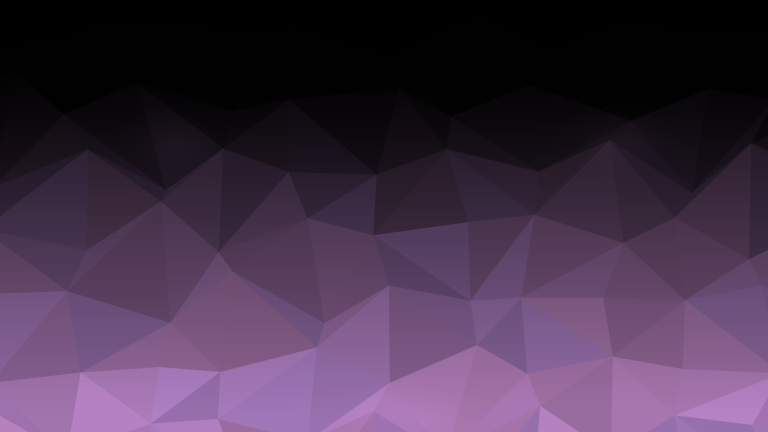
This background is drawn by a WebGL 1 fragment shader. Its source:

```glsl
precision highp float;

uniform vec2 u_resolution;

const vec2 GRID = vec2(10.0, 6.45);

float hash(vec2 p) {
  return fract(sin(dot(p, vec2(127.1, 311.7))) * 43758.5453);
}

// Mesh vertex: rows undulate into peaks, then get a random nudge
vec2 vertex(vec2 id) {
  float wave = cos(27.3 * (id.x / GRID.x - 0.25 + 0.095 * id.y));
  vec2 nudge = vec2(hash(id), hash(id + 37.0)) - 0.5;
  return id + vec2(0.5, 0.3) * nudge + vec2(0.0, 0.3 * wave);
}

float cross2(vec2 a, vec2 b) {
  return a.x * b.y - a.y * b.x;
}

// Signed distance to the line a-b, positive on its left
float edge(vec2 p, vec2 a, vec2 b) {
  return cross2(normalize(b - a), p - a);
}

float triangle(vec2 p, vec2 a, vec2 b, vec2 c, float blur) {
  float side = sign(cross2(b - a, c - a));
  float inside = min(side * edge(p, a, b), min(side * edge(p, b, c), side * edge(p, c, a)));
  return smoothstep(-blur, blur, inside);
}

// Violet below, fading softly to black above
vec3 duskColor(float height) {
  float fall = 0.765 - 1.02 * height;
  float light = min(0.5 * (fall + sqrt(fall * fall + 0.002)), 0.71);
  return light * vec3(0.92, 0.66, 1.0);
}

// Facet colour in rgb, premultiplied by its coverage in a
vec4 facet(vec2 p, vec2 a, vec2 b, vec2 c, float seed, float blur) {
  float cover = triangle(p, a, b, c, blur);
  float center = (a.y + b.y + c.y) / 3.0;
  vec3 color = duskColor(mix(center, p.y, 0.45) / GRID.y);
  color *= 0.9 + 0.2 * seed;
  color *= mix(vec3(1.03, 1.0, 0.96), vec3(0.97, 1.0, 1.03), fract(seed * 7.0));
  return vec4(color, 1.0) * cover;
}

void main() {
  vec2 uv = gl_FragCoord.xy / u_resolution;
  vec2 p = uv * GRID;
  vec2 cell = floor(p);
  float blur = 0.7 * GRID.y / u_resolution.y;

  // Split each nearby cell into two facets along a random diagonal
  vec4 sum = vec4(0.0);
  for (int j = -1; j <= 1; j++) {
    for (int i = -1; i <= 1; i++) {
      vec2 id = cell + vec2(float(i), float(j));
      vec2 a = vertex(id);
      vec2 b = vertex(id + vec2(1.0, 0.0));
      vec2 c = vertex(id + vec2(1.0, 1.0));
      vec2 d = vertex(id + vec2(0.0, 1.0));
      float seed1 = hash(id + 11.3);
      float seed2 = hash(id + 71.9);
      if (hash(id + 5.7) < 0.5) {
        sum += facet(p, a, b, c, seed1, blur) + facet(p, a, c, d, seed2, blur);
      } else {
        sum += facet(p, a, b, d, seed1, blur) + facet(p, b, c, d, seed2, blur);
      }
    }
  }
  vec3 color = sum.rgb / max(sum.a, 0.001);

  // Faint haze behind the dark peaks and a glow at the lower edge
  vec2 haze = (vec2(abs(uv.x - 0.52), uv.y) - vec2(0.29, 0.67)) / vec2(0.05, 0.06);
  color += vec3(0.03, 0.02, 0.03) * exp(-dot(haze, haze));
  vec2 glow = (uv - vec2(0.52, 0.04)) / vec2(0.06, 0.05);
  color += vec3(0.03, 0.02, 0.04) * exp(-dot(glow, glow));

  gl_FragColor = vec4(color, 1.0);
}
```
